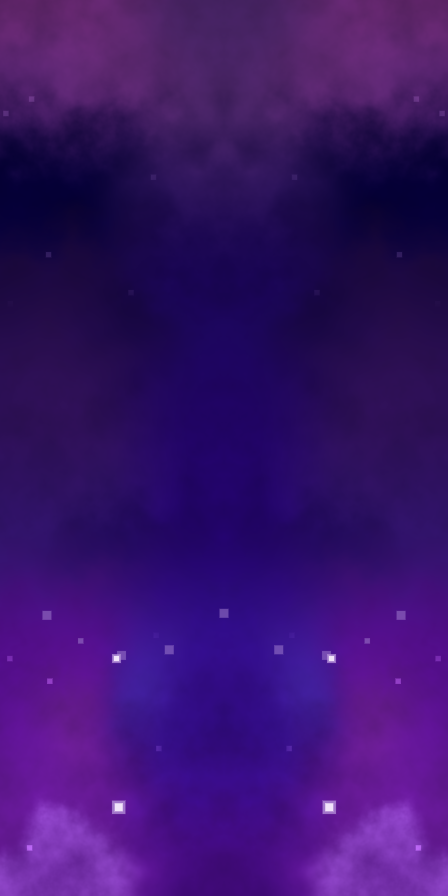
A WebGL 2 fragment shader for this texture:

```glsl
#version 300 es
precision highp float;

uniform vec2 u_resolution;
out vec4 fragColor;

float hash(vec2 p) {
    vec3 q = fract(vec3(p.xyx) * 0.1031);
    q += dot(q, q.yzx + 33.33);
    return fract((q.x + q.y) * q.z);
}

float noise(vec2 p) {
    vec2 i = floor(p), f = fract(p);
    f = f * f * (3.0 - 2.0 * f);
    return mix(mix(hash(i), hash(i + vec2(1, 0)), f.x),
               mix(hash(i + vec2(0, 1)), hash(i + vec2(1, 1)), f.x), f.y);
}

float fbm(vec2 p) {
    float sum = 0.0, amp = 0.5;
    for (int i = 0; i < 5; i++) {
        sum += amp * noise(p);
        p = mat2(1.6, 1.2, -1.2, 1.6) * p + 7.3;
        amp *= 0.5;
    }
    return sum;
}

float glow(vec2 d, vec2 radius) {
    d /= radius;
    return exp(-dot(d, d));
}

float square(vec2 d, float halfSize) {
    float soft = 0.7 / u_resolution.x;
    return 1.0 - smoothstep(-soft, soft, max(abs(d.x), abs(d.y)) - halfSize);
}

// Vertical colours along the middle column
vec3 centreColor(float y) {
    vec3 c = mix(vec3(0.25, 0.04, 0.47), vec3(0.20, 0.045, 0.53), smoothstep(0.05, 0.40, y));
    c = mix(c, vec3(0.13, 0.015, 0.40), smoothstep(0.45, 0.85, y));
    c = mix(c, vec3(0.10, 0.02, 0.33), smoothstep(0.95, 1.35, y));
    c = mix(c, vec3(0.18, 0.08, 0.35), smoothstep(1.38, 1.62, y));
    return mix(c, vec3(0.26, 0.13, 0.37), smoothstep(1.58, 1.80, y));
}

// Vertical colours along both sides
vec3 sideColor(float y) {
    vec3 c = mix(vec3(0.40, 0.10, 0.59), vec3(0.32, 0.05, 0.54), smoothstep(0.10, 0.55, y));
    c = mix(c, vec3(0.18, 0.07, 0.39), smoothstep(0.52, 0.85, y));
    c = mix(c, vec3(0.16, 0.055, 0.32), smoothstep(0.85, 1.10, y));
    c = mix(c, vec3(0.10, 0.03, 0.24), smoothstep(1.15, 1.38, y));
    c = mix(c, vec3(0.02, 0.0, 0.21), smoothstep(1.38, 1.56, y));
    c = mix(c, vec3(0.32, 0.13, 0.42), smoothstep(1.60, 1.84, y));
    return mix(c, vec3(0.39, 0.15, 0.43), smoothstep(1.82, 2.0, y));
}

void main() {
    vec2 uv = gl_FragCoord.xy / u_resolution * vec2(1.0, 2.0);
    vec2 p = vec2(abs(uv.x - 0.5), uv.y);

    // Mirrored, warped nebula
    float broad = fbm(p * 5.0 + 3.0) - 0.48;
    float fine = fbm(p * 15.0 + 21.0) - 0.48;
    vec2 q = p + 0.13 * vec2(broad, fine);
    vec3 color = mix(centreColor(q.y), sideColor(q.y), smoothstep(0.07, 0.32, q.x));

    // Dark hollows and violet haze
    color = mix(color, vec3(0.075, 0.02, 0.235), 0.65 * glow(q - vec2(0.22, 1.28), vec2(0.10, 0.09)));
    color = mix(color, vec3(0.09, 0.02, 0.32), 0.5 * glow(q - vec2(0.27, 0.80), vec2(0.12, 0.07)));
    color = mix(color, vec3(0.20, 0.07, 0.35), 0.5 * glow(q - vec2(0.37, 1.13), vec2(0.13, 0.20)));
    color = mix(color, vec3(0.37, 0.16, 0.42), 0.6 * glow(q - vec2(0.29, 1.86), vec2(0.17, 0.11)));

    // Blue and magenta light in the lower half
    color = mix(color, vec3(0.24, 0.14, 0.62), 0.75 * glow(q - vec2(0.18, 0.48), vec2(0.075, 0.14)));
    color = mix(color, vec3(0.43, 0.13, 0.56), 0.65 * glow(q - vec2(0.34, 0.37), vec2(0.11, 0.14)));
    color = mix(color, vec3(0.18, 0.06, 0.52), 0.4 * glow(q - vec2(0.0, 0.62), vec2(0.15, 0.10)));

    // Billowing corner clouds
    float top = 0.17 - 0.4 * abs(p.x - 0.34) + 0.18 * broad + 0.12 * fine;
    float cloud = smoothstep(-0.03, 0.06, top - p.y) * smoothstep(0.19, 0.27, q.x);
    color = mix(color, vec3(0.49, 0.23, 0.70) + 0.25 * fine, 0.85 * cloud);
    color *= 1.0 + 0.22 * broad + 0.28 * fine;

    // Faint scattered square stars
    vec2 cell = floor(p * 11.0);
    vec2 jitter = vec2(hash(cell + 4.0), hash(cell + 19.0)) * 0.7 + 0.15;
    float zone = 1.0 - smoothstep(0.45, 0.65, p.y);
    zone += 0.5 * smoothstep(1.30, 1.40, p.y);
    float faint = step(0.78, hash(cell + 51.0)) * zone * smoothstep(0.1, 0.2, p.x);
    color += vec3(0.23, 0.18, 0.24) * faint * square(p - (cell + jitter) / 11.0, 0.006);

    // Curved row of stars
    for (int i = 0; i < 5; i++) {
        float k = float(i);
        float x = 0.13 * k - 0.0078 * k * k;
        vec2 d = p - vec2(x, 0.535 + 2.4 * (x - 0.2) * (x - 0.2));
        float size = i == 3 ? 0.006 : 0.010;
        color = mix(color, vec3(0.62, 0.48, 0.80), 0.55 * square(d, size));
    }

    // Bright pairs with a lit core
    for (int i = 0; i < 2; i++) {
        float k = float(i);
        vec2 d = p - vec2(0.235 + 0.005 * k, 0.198 + 0.332 * k);
        float size = 0.015 - 0.005 * k;
        color = mix(color, vec3(0.72, 0.58, 0.86), 0.75 * square(d, size));
        color = mix(color, vec3(0.98, 0.94, 1.0), 0.9 * square(d, size * 0.6));
    }

    fragColor = vec4(clamp(color, 0.0, 1.0), 1.0);
}
```
